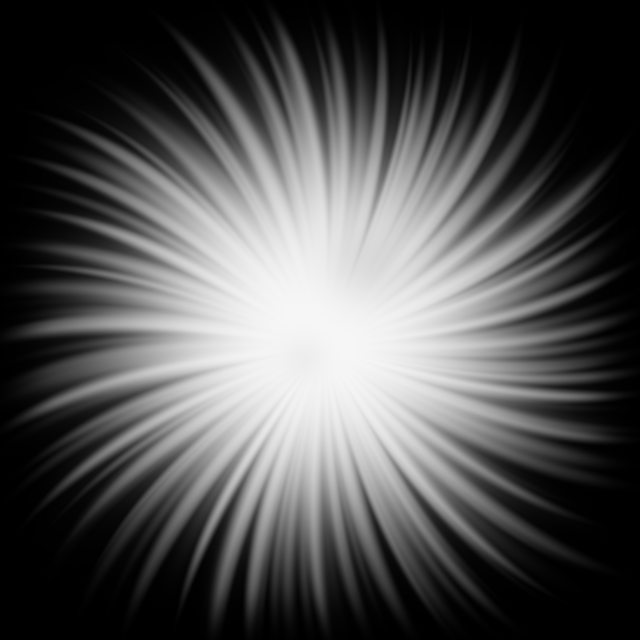
This background is drawn by a WebGL 2 fragment shader. Its source:

```glsl
#version 300 es
// A white burst of soft, tapering, slightly swirling spikes on black.
precision highp float;

uniform vec2 u_resolution;
out vec4 fragColor;

const float TAU = 6.2831853;
const vec2 SPIKE_CENTER = vec2(0.506, 0.458);
const vec2 GLOW_CENTER = vec2(0.5, 0.478);
const float PEAK = 0.968;

float hash(vec2 p) {
  vec3 q = fract(vec3(p.xyx) * 0.1031);
  q += dot(q, q.yzx + 33.33);
  return fract((q.x + q.y) * q.z);
}

float valueNoise(vec2 p) {
  vec2 cell = floor(p), f = fract(p);
  f = f * f * (3.0 - 2.0 * f);
  float low = mix(hash(cell), hash(cell + vec2(1, 0)), f.x);
  float high = mix(hash(cell + vec2(0, 1)), hash(cell + vec2(1, 1)), f.x);
  return mix(low, high, f.y);
}

// Bright plateau that falls off smoothly around the given reach
float falloff(float radius, float reach) {
  return PEAK * exp(-pow(radius / reach, 3.0));
}

float softSpot(vec2 p, vec2 center, float size) {
  vec2 d = (p - center) / size;
  return exp(-dot(d, d));
}

// Paint one ring of jittered spikes over the light below it
float paintSpikes(float light, float angle, float radius, float glowRadius,
                  float count, float jitter, float reach, float seed) {
  float turn = angle / TAU * count;
  float nearest = floor(turn + 0.5);
  for (int k = -1; k <= 1; k++) {
    float slot = nearest + float(k);
    float id = mod(slot, count);
    float shift = (hash(vec2(id, seed)) - 0.5) * jitter;
    float spikeReach = reach + 0.09 * (hash(vec2(id, seed + 7.0)) - 0.5);
    float tip = 0.5 + 0.13 * hash(vec2(id, seed + 13.0));
    float width = clamp(0.1 + 1.45 * (tip - 0.03 - radius), 0.06, 0.72);
    float cover = 1.0 - smoothstep(0.0, width, abs(turn - slot - shift));
    cover *= 1.0 - smoothstep(tip - 0.16, tip + 0.03, radius);
    float spike = falloff(glowRadius, spikeReach);
    light = max(light, mix(light, spike, cover));
  }
  return light;
}

void main() {
  vec2 uv = gl_FragCoord.xy / u_resolution;
  vec2 ray = uv - SPIKE_CENTER;
  float radius = length(ray);
  float glowRadius = length(uv - GLOW_CENTER);

  // Swirl the rays counterclockwise as they travel outward
  float angle = atan(ray.y, ray.x) - 0.55 * (radius * radius - 0.27);
  vec2 heading = vec2(cos(angle), sin(angle));
  float spikeAngle = angle - TAU / 45.0 * (0.15 - 0.2 * heading.x);

  // Fine streaks and a reach that varies with direction
  float streaks = valueNoise(heading * 13.0 + 31.0 + radius * 2.0) - 0.5;
  streaks += 0.5 * (valueNoise(heading * 29.0 + 73.0 + radius * 3.0) - 0.5);
  float lean = 0.012 * heading.y - 0.008 * heading.x;
  lean -= 0.018 * smoothstep(0.6, 1.0, -heading.y);
  float reach = lean + 0.035 * streaks;

  // Core glow, then back, middle and front spikes
  float light = falloff(glowRadius, 0.283 + reach);
  light = paintSpikes(light, angle, radius, glowRadius, 31.0, 0.8, 0.335 + reach, 3.0);
  light = paintSpikes(light, angle, radius, glowRadius, 67.0, 0.7, 0.345 + reach, 19.0);
  light = paintSpikes(light, spikeAngle, radius, glowRadius, 45.0, 0.25, 0.405 + reach, 41.0);

  // Faint shadows near the core
  light -= 0.08 * softSpot(uv, vec2(0.57, 0.585), 0.06);
  light -= 0.035 * softSpot(uv, vec2(0.475, 0.44), 0.035);

  // Fade to black at the canvas border
  vec2 border = min(uv, 1.0 - uv);
  light *= smoothstep(-0.03, 0.09, min(border.x, border.y));
  fragColor = vec4(vec3(clamp(light, 0.0, 1.0)), 1.0);
}
```
